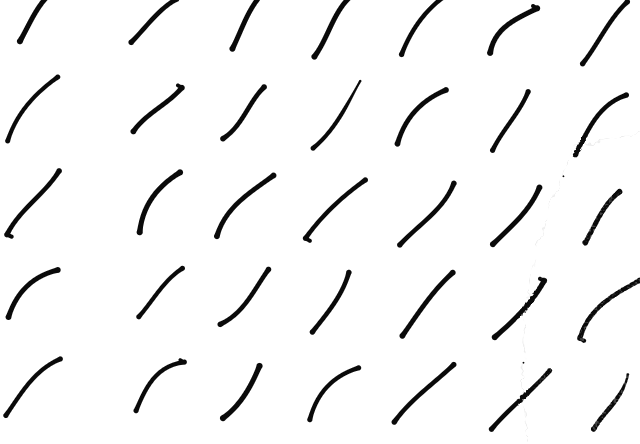
This pattern is drawn by a Shadertoy shader. Its source:

```glsl
// Layout, in units of the canvas height
const int COLUMNS = 7;
const int ROWS = 5;
const vec2 FIRST_CENTER = vec2(0.146, 0.966);
const vec2 PITCH = vec2(0.203, -0.208);
const float ROW_DRIFT = -0.0066;
const float MARGIN_SHIFT = -0.060;
const vec2 PLACE_JITTER = vec2(0.026, 0.014);

// Stroke shape
const int SEGMENTS = 14;
const float HALF_LENGTH = 0.082;
const float LENGTH_VARIATION = 0.028;
const float ANGLE = 0.88;
const float ANGLE_VARIATION = 0.32;
const float PEN_RADIUS = 0.0052;
const float BLOB = 0.22;
const float REACH = 0.14;

// Colours and wear
const vec3 PAPER = vec3(1.0);
const vec3 INK = vec3(0.04);
const vec3 DRY_INK = vec3(0.26);
const vec3 CREASE = vec3(0.81);
const float CREASE_WIDTH = 0.0007;
const float SPECK_CELL = 0.006;
const float SPECK_CHANCE = 0.01;

vec4 hash4(vec2 p) {
    vec4 q = fract(p.xyxy * vec4(0.1031, 0.1030, 0.0973, 0.1099));
    q += dot(q, q.wzxy + 33.33);
    return fract((q.xxyz + q.yzzw) * q.zywx);
}

float noise(vec2 p) {
    vec2 i = floor(p), f = fract(p);
    f = f * f * (3.0 - 2.0 * f);
    float low = mix(hash4(i).x, hash4(i + vec2(1, 0)).x, f.x);
    float high = mix(hash4(i + vec2(0, 1)).x, hash4(i + vec2(1, 1)).x, f.x);
    return mix(low, high, f.y);
}

float cover(float d, float pixel) {
    return clamp(0.5 - d / pixel, 0.0, 1.0);
}

// Distance to a segment in x, position along it in y
vec2 segment(vec2 p, vec2 a, vec2 b) {
    vec2 ab = b - a;
    float t = clamp(dot(p - a, ab) / dot(ab, ab), 0.0, 1.0);
    return vec2(length(p - a - ab * t), t);
}

// Point on a stroke lying along x, for s from -1 to 1
vec2 strokePoint(float s, float halfLength, float bend, float sway) {
    return vec2(s * halfLength, (bend + sway * s) * (1.0 - s * s));
}

float strokeDistance(vec2 p, vec2 id) {
    vec4 shape = hash4(id + 17.0);
    vec4 pen = hash4(id + 71.0);
    float angle = ANGLE + ANGLE_VARIATION * (shape.x - 0.5);
    float c = cos(angle), s = sin(angle);
    p = vec2(c * p.x + s * p.y, c * p.y - s * p.x);

    float halfLength = HALF_LENGTH + LENGTH_VARIATION * (shape.y - 0.5);
    float bend = mix(-0.012, 0.023, shape.z);
    float sway = 0.018 * (shape.w - 0.5);
    float radius = PEN_RADIUS * mix(0.88, 1.10, pen.x);
    float taper = 0.5 * step(0.85, pen.y);
    float d = 1.0;
    vec2 a = strokePoint(-1.0, halfLength, bend, sway);
    vec2 tail = a;
    for (int i = 1; i <= SEGMENTS; i++) {
        float along = 2.0 * float(i) / float(SEGMENTS) - 1.0;
        vec2 b = strokePoint(along, halfLength, bend, sway);
        vec2 hit = segment(p, a, b);
        float t = along + 2.0 * (hit.y - 1.0) / float(SEGMENTS);
        float swell = 1.0 + BLOB * pow(abs(t), 12.0);
        d = min(d, hit.x - radius * swell * (1.0 - taper * smoothstep(0.0, 1.0, t)));
        a = b;
    }
    // Occasional curl at either end
    if (pen.z > 0.84) d = min(d, segment(p, a, a + vec2(-0.003, 0.010)).x - 0.8 * radius);
    if (pen.z < 0.10) d = min(d, segment(p, tail, tail + vec2(0.003, -0.011)).x - 0.9 * radius);
    return d;
}

// Ragged border of the worn patch at the lower right, positive inside
float creaseField(vec2 p) {
    float side = p.x - 1.178 - 0.44 * (p.y - 0.16) * (p.y - 0.16);
    float top = 0.675 + 0.15 * (p.x - 1.29) - p.y;
    float ragged = 0.016 * (noise(p * 45.0) - 0.5) + 0.008 * (noise(p * 140.0) - 0.5);
    return min(side, top) + ragged;
}

void mainImage(out vec4 fragColor, in vec2 fragCoord) {
    float pixel = 1.0 / iResolution.y;
    vec2 p = fragCoord * pixel;

    // Grid of pen strokes
    float d = 1.0;
    for (int row = 0; row < ROWS; row++) {
        for (int column = 0; column < COLUMNS; column++) {
            vec2 id = vec2(column, row);
            vec2 center = FIRST_CENTER + PITCH * id + PLACE_JITTER * (hash4(id + 5.0).xy - 0.5);
            center.x += column == 0 ? MARGIN_SHIFT : 0.0;
            center.y += ROW_DRIFT * id.x;
            vec2 q = p - center;
            if (dot(q, q) < REACH * REACH) d = min(d, strokeDistance(q, id));
        }
    }

    // Wear: frayed ink, faint crease and specks
    float crease = creaseField(p);
    float nearCrease = 1.0 - smoothstep(0.008, 0.024, abs(crease));
    float worn = smoothstep(0.02, 0.05, crease);
    float grain = noise(p * 300.0);
    d += 0.005 * nearCrease * (grain - 0.5) + 0.0008 * worn * grain;

    float broken = smoothstep(0.30, 0.65, noise(p * 90.0 + 9.0));
    vec3 color = mix(PAPER, CREASE, 0.5 * broken * cover(abs(crease) - CREASE_WIDTH, pixel));

    vec2 cell = p / SPECK_CELL;
    float speck = (length(fract(cell) - 0.5) - 0.32) * SPECK_CELL;
    float chosen = step(hash4(floor(cell) + 31.0).x, SPECK_CHANCE) * step(abs(crease), 0.015);
    color = mix(color, INK, chosen * cover(speck, pixel));

    vec3 ink = mix(INK, DRY_INK, worn * smoothstep(0.45, 0.9, grain));
    fragColor = vec4(mix(color, ink, cover(d, pixel)), 1.0);
}
```
